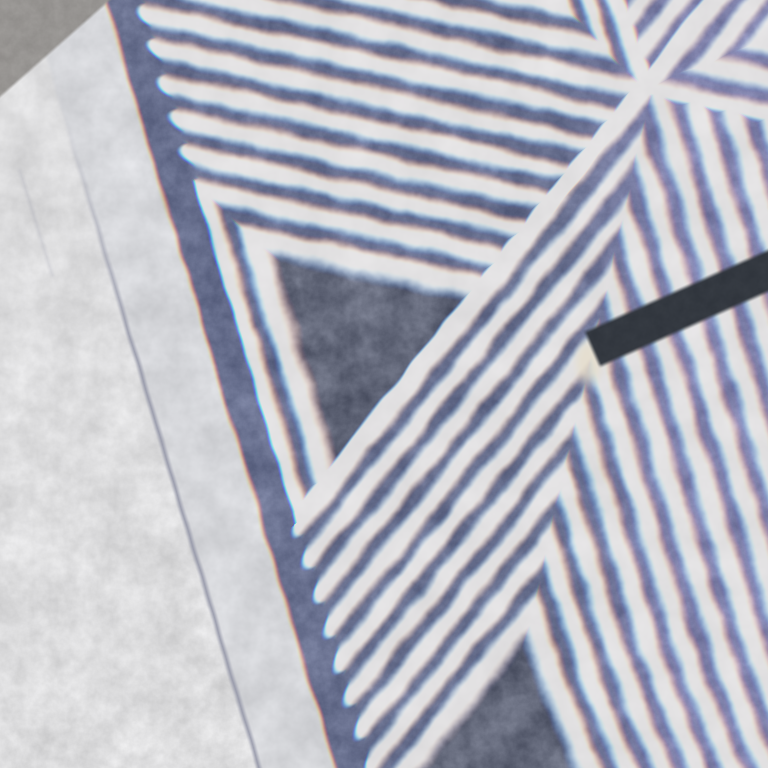
This pattern is drawn by a WebGL 2 fragment shader. Its source:

```glsl
#version 300 es
precision highp float;
// Hand-scratched wall pattern: nested chevron stripes beside pale plaster, crossed by a dark rod.

uniform vec2 u_resolution;
out vec4 fragColor;

// Tunable values; lengths are fractions of the canvas
const vec3 LIME = vec3(0.885, 0.88, 0.885);
const vec3 PLASTER = vec3(0.865, 0.865, 0.87);
const vec3 STRIPE_DARK = vec3(0.41, 0.44, 0.56);
const vec3 STRIPE_FADED = vec3(0.50, 0.51, 0.67);
const vec3 SLATE = vec3(0.38, 0.40, 0.47);
const vec3 CORNER_GREY = vec3(0.59, 0.58, 0.57);
const vec3 ROD_COLOR = vec3(0.20, 0.22, 0.25);
const float WALL_EDGE = 0.1367;      // start of the dark border
const float STRIPE_START = 0.1740;   // end of the dark border
const float GROOVE = 0.0378;
const float FLAT_PERIOD = 0.043;     // gently sloping stripes
const float STEEP_PERIOD = 0.0612;   // diagonal stripes
const float FLAT_LAST = 0.2344;      // innermost stripe around the upper triangle
const float STEEP_LAST = 1.6589;     // innermost stripe around the lower triangle
const float DIAGONAL = 1.1615;       // main dividing line
const float CROSS_LEVEL = -0.0703;   // dividing line to the right
const float SPOKE = 0.8035;          // dividing line to the top
const float WHITE_SHARE = 0.295;
const float STRIPE_BLUR = 0.15;
const float SOFT = 0.0038;
const vec2 FRINGE = vec2(0.0018, -0.0011);
const float WOBBLE = 0.0042;
const vec2 ROD_END = vec2(0.7715, 0.4545);
const vec2 ROD_DIR = vec2(0.9137, -0.4064);
const float ROD_HALF = 0.0245;

vec2 hashGradient(vec2 cell) {
    vec2 h = fract(cell * vec2(0.1031, 0.1130));
    h += dot(h, h.yx + 19.19);
    float angle = 6.2832 * fract((h.x + h.y) * (h.x + 7.31) * 13.7);
    return vec2(cos(angle), sin(angle));
}

float gradientNoise(vec2 p) {
    vec2 i = floor(p), f = fract(p);
    vec2 s = f * f * f * (f * (f * 6.0 - 15.0) + 10.0);
    vec2 e = vec2(1.0, 0.0);
    float low = mix(dot(hashGradient(i), f), dot(hashGradient(i + e), f - e), s.x);
    float high = mix(dot(hashGradient(i + e.yx), f - e.yx), dot(hashGradient(i + 1.0), f - 1.0), s.x);
    return mix(low, high, s.y);
}

float fbm(vec2 p) {
    float sum = 0.0, amp = 0.6;
    for (int k = 0; k < 4; k++) {
        sum += amp * gradientNoise(p);
        p = p * 2.03 + 17.3;
        amp *= 0.55;
    }
    return sum;
}

float band(float d, float halfWidth) {
    return 1.0 - smoothstep(halfWidth - SOFT, halfWidth + SOFT, abs(d));
}

// Oblique coordinates; p.y runs downward
float alongWall(vec2 p) { return p.x - 0.30 * p.y; }
float flatLevel(vec2 p) { return p.y - 0.22 * p.x; }
float steepLevel(vec2 p) { return p.y + 1.25 * p.x; }
float spokeLevel(vec2 p) { return p.x - 0.34 * p.y; }

// Stripe number: whole values are white centres, above 0.5 is a solid triangle
float stripeIndex(vec2 p) {
    float flatV = flatLevel(p), steep = steepLevel(p), spoke = spokeLevel(p);
    if (steep < DIAGONAL && spoke < SPOKE) {
        float corner = max(flatV, -0.0664 + 1.27 * (spoke - 0.7995));
        return (min(corner, alongWall(p) + 0.0013) - FLAT_LAST) / FLAT_PERIOD;
    }
    float level = steep;
    if (steep >= DIAGONAL) {
        float bend = max(p.y - 0.8, 0.0);
        level = flatV < CROSS_LEVEL
            ? min(steep, 1.1693 + 1.3 * (CROSS_LEVEL - flatV))
            : min(steep, 2.2721 - 1.346 * p.x + 0.404 * p.y + 0.5 * bend * bend);
    }
    return (level - STEEP_LAST) / STEEP_PERIOD;
}

float whiteness(vec2 p, float wear) {
    float n = stripeIndex(p);
    float d = n > 0.0 ? 0.66 * n : abs(fract(n + 0.5) - 0.5);
    float white = 1.0 - smoothstep(-STRIPE_BLUR, STRIPE_BLUR, d - WHITE_SHARE - wear);
    float steep = steepLevel(p), side = smoothstep(-SOFT, SOFT, steep - DIAGONAL);
    white = max(white, band(steep - DIAGONAL, 0.019));
    white = max(white, band(flatLevel(p) - CROSS_LEVEL, 0.010) * side);
    white = max(white, band(spokeLevel(p) - SPOKE, 0.010) * (1.0 - side));
    float wall = alongWall(p), roundedEnd = 0.12 * min(d * d, 0.1);
    white *= smoothstep(-SOFT, SOFT, wall - STRIPE_START - roundedEnd);
    return max(white, 1.0 - smoothstep(-SOFT, SOFT, wall - WALL_EDGE));
}

void main() {
    vec2 uv = gl_FragCoord.xy / u_resolution;
    vec2 p = vec2(uv.x, 1.0 - uv.y);
    vec2 q = p + WOBBLE * vec2(gradientNoise(p * 22.0), gradientNoise(p * 22.0 + 41.0));
    float grain = fbm(p * 60.0), mottling = fbm(p * 16.0 + 8.0);
    float wall = alongWall(mix(p, q, 0.4));

    // Pale ground and plaster
    float plaster = 1.0 - smoothstep(-SOFT, SOFT, wall - WALL_EDGE);
    float outer = 1.0 - smoothstep(-SOFT, SOFT, wall - GROOVE);
    vec3 ground = mix(LIME, PLASTER - vec3(0.03, 0.025, 0.015) * (1.0 - outer), plaster);
    ground += plaster * (grain * mix(0.03, 0.08, outer * p.y) + mottling * 0.06);

    // Stripes with a warm and a cool colour fringe, worn thin below the crossing
    vec2 worn = (p - vec2(0.765, 0.235)) * vec2(14.0, 10.0);
    float wear = 0.12 * mottling - 0.10 * exp(-dot(worn, worn));
    vec3 white = vec3(whiteness(q - FRINGE, wear), whiteness(q, wear), whiteness(q + FRINGE, wear));
    float solid = smoothstep(0.4, 0.7, stripeIndex(q));
    vec3 dark = mix(STRIPE_DARK, STRIPE_FADED, smoothstep(0.70, 0.90, p.x));
    dark = mix(dark, SLATE, solid) + mix(0.14, 0.24, solid) * mottling + 0.09 * grain;
    vec3 color = mix(dark, ground + 0.05 * mottling, white);

    // Groove, faint scratch and grey corner
    float groove = band(wall - GROOVE, 0.0025) * smoothstep(0.08, 0.5, p.y);
    float scratch = band(p.x - 0.31 * p.y + 0.043, 0.002) * band(p.y - 0.29, 0.07);
    color = mix(color, vec3(0.57, 0.58, 0.65), 0.9 * groove + 0.2 * scratch);
    float corner = 1.0 - smoothstep(-SOFT, SOFT, p.y + 0.88 * p.x - 0.126);
    color = mix(color, CORNER_GREY + 0.06 * grain, corner);

    // Rod with a pale chipped patch at its end
    vec2 r = p - ROD_END;
    float along = dot(r, ROD_DIR), across = dot(r, vec2(-ROD_DIR.y, ROD_DIR.x));
    float chip = 1.0 - smoothstep(0.008, 0.024, length((r - vec2(-0.005, 0.018)) * vec2(1.0, 0.6)));
    color = mix(color, vec3(0.90, 0.87, 0.80), 0.8 * chip);
    float rod = band(across, ROD_HALF) * smoothstep(-SOFT, SOFT, along);
    color = mix(color, ROD_COLOR + 0.03 * grain, rod);

    fragColor = vec4(clamp(color, 0.0, 1.0), 1.0);
}
```
